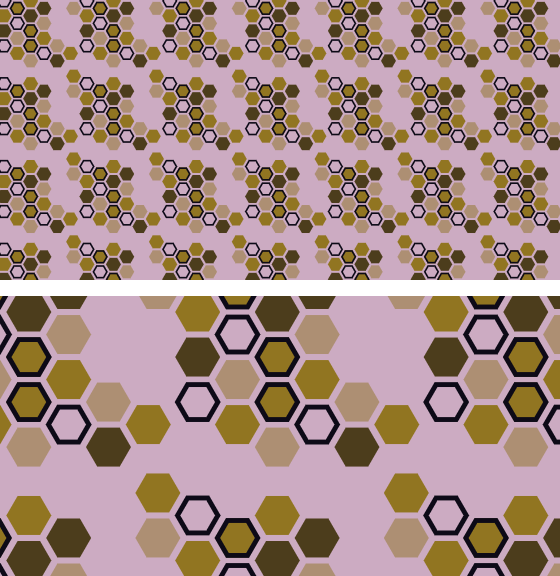
Top, the full canvas; bottom, a detail of the centre.
Reproduce this pattern procedurally as a Shadertoy shader.

```glsl
// Clusters of flat-topped hexagons, solid or outlined, on a pink ground.
// One cluster is a small staggered grid of hexagon kinds; each offset from
// a hexagon centre is wrapped to the tile, so the clusters repeat and overlap.

#define TILE 0.2958                  // repeat length, canvas height = 1
#define ORIGIN vec2(0.263, 0.272)    // first hexagon, from the top left
#define STEP vec2(0.0474, 0.0536)    // column and row spacing
#define APOTHEM 0.0232               // hexagon centre to flat side
#define LINE_WIDTH 0.0058
#define LINE_INSET 0.0024
#define PINK vec3(0.80, 0.67, 0.76)
#define OLIVE vec3(0.57, 0.46, 0.13)
#define TAN vec3(0.68, 0.56, 0.45)
#define BROWN vec3(0.30, 0.24, 0.11)
#define INK vec3(0.05, 0.04, 0.09)

const int COLUMNS = 7;
const int ROWS = 5;

// 0 empty, 1 olive, 2 tan, 3 brown, 4 outline only, 5 outlined olive
// One line per column, listed from top to bottom
const int KINDS[35] = int[35](
    1, 2, 0, 0, 0,
    4, 1, 3, 4, 0,
    0, 5, 4, 2, 1,
    1, 3, 5, 5, 2,
    0, 3, 2, 1, 4,
    0, 0, 0, 2, 3,
    0, 0, 0, 0, 1);

float hexDistance(vec2 p) {
    p = abs(p);
    return max(p.y, dot(p, vec2(0.8660, 0.5))) - APOTHEM;
}

float coverage(float d) {
    return clamp(0.5 - d * iResolution.y, 0.0, 1.0);
}

vec3 fillColour(int kind) {
    if (kind == 2) return TAN;
    if (kind == 3) return BROWN;
    if (kind == 4) return PINK;
    return OLIVE;
}

void mainImage(out vec4 fragColor, in vec2 fragCoord) {
    // Height-based units, measured down from the top left
    vec2 p = vec2(fragCoord.x, iResolution.y - fragCoord.y) / iResolution.y;
    vec3 colour = PINK;

    for (int column = 0; column < COLUMNS; column++) {
        for (int row = 0; row < ROWS; row++) {
            int kind = KINDS[column * ROWS + row];
            if (kind == 0) continue;

            // Odd columns sit half a row lower
            float stagger = 0.5 * float(column % 2);
            vec2 offset = p - ORIGIN - STEP * vec2(float(column), float(row) + stagger);
            offset -= TILE * floor(offset / TILE + 0.5);

            float d = hexDistance(offset);
            colour = mix(colour, fillColour(kind), coverage(d));
            if (kind >= 4) {
                float line = abs(d + LINE_INSET) - 0.5 * LINE_WIDTH;
                colour = mix(colour, INK, coverage(line));
            }
        }
    }
    fragColor = vec4(colour, 1.0);
}
```
